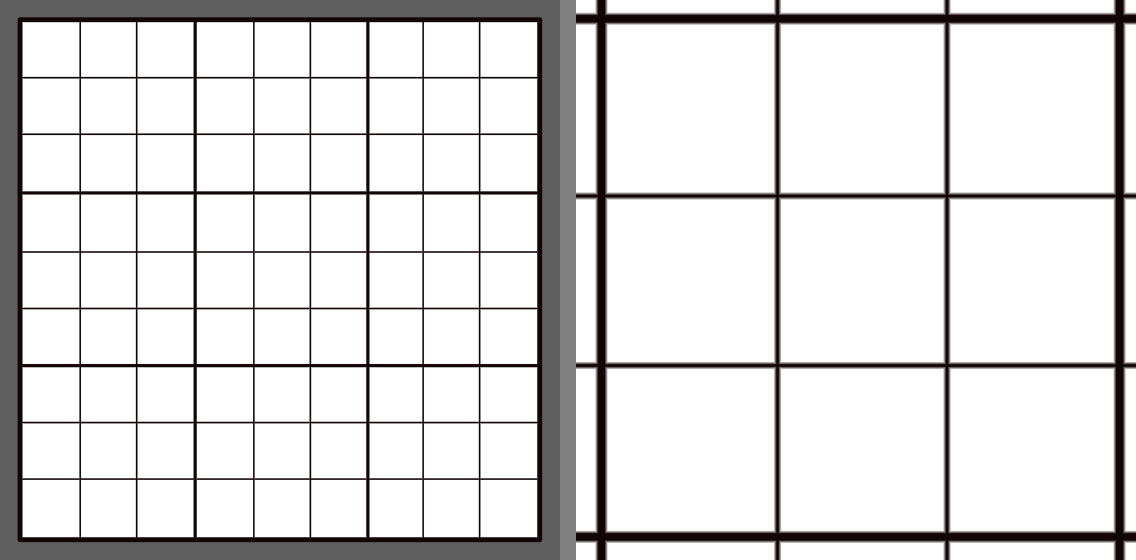
Left: the whole. Right: its middle third, enlarged.
A three.js fragment shader for this pattern:

```glsl
// A nine by nine puzzle grid: white cells, dark rules, heavier block lines, grey surround.
#define PAPER vec3(1.0)
#define SURROUND vec3(0.378, 0.374, 0.374)
#define INK vec3(0.068, 0.018, 0.022)
#define FRAME_MIN vec2(0.0358, 0.0363)
#define FRAME_MAX vec2(0.9637, 0.9648)
#define FRAME_WIDTH 0.0088
#define BLOCK_WIDTH 0.0058
#define CELL_WIDTH 0.0029
#define CELL_PITCH 0.1009
#define SOFTNESS 0.00195

varying vec2 vUv;

// Signed distance to a box given by two corners.
float boxDistance(vec2 p, vec2 lo, vec2 hi) {
  vec2 d = abs(p - 0.5 * (lo + hi)) - 0.5 * (hi - lo);
  return length(max(d, 0.0)) + min(max(d.x, d.y), 0.0);
}

// Smooth coverage of the region where the distance is negative.
float cover(float d) {
  return clamp(0.5 - d / SOFTNESS, 0.0, 1.0);
}

// Coverage of one upright and one level rule through the point at.
float rules(vec2 p, vec2 at, float width) {
  vec2 d = abs(p - at);
  return cover(min(d.x, d.y) - 0.5 * width);
}

void main() {
  float frame = boxDistance(vUv, FRAME_MIN, FRAME_MAX);
  float inside = cover(frame);

  // Rules inside the frame, with the middle block drawn slightly off pitch.
  float ink = 0.0;
  for (int i = 0; i < 3; i++) {
    float block = float(i);
    vec2 drift = i == 1 ? vec2(0.0039, -0.0033) : vec2(0.0);
    vec2 cell = vec2(0.1432, 0.1445) + vec2(0.3062, 0.3079) * block + drift;
    ink = max(ink, rules(vUv, cell, CELL_WIDTH));
    ink = max(ink, rules(vUv, cell + CELL_PITCH, CELL_WIDTH));
    if (i < 2) {
      vec2 divider = vec2(0.3485, 0.3471) + 0.3084 * block;
      ink = max(ink, rules(vUv, divider, BLOCK_WIDTH));
    }
  }
  ink *= inside;

  // Heavy frame with softly rounded outer corners.
  ink = max(ink, cover(abs(frame) - 0.5 * FRAME_WIDTH));

  vec3 color = mix(SURROUND, PAPER, inside);
  gl_FragColor = vec4(mix(color, INK, ink), 1.0);
}
```
